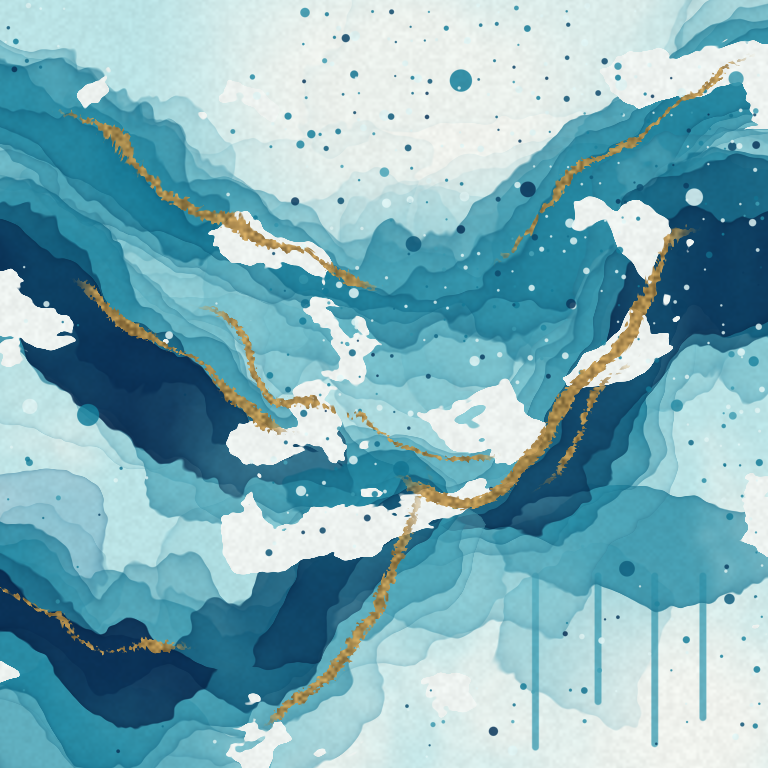
This background is drawn by a WebGL 1 fragment shader. Its source:

```glsl
precision highp float;
uniform vec2 u_resolution;

float hash(vec2 p) {
  return fract(sin(dot(p, vec2(127.1, 311.7))) * 43758.5453);
}

float noise(vec2 p) {
  vec2 i = floor(p), f = fract(p);
  f = f * f * (3.0 - 2.0 * f);
  return mix(mix(hash(i), hash(i + vec2(1, 0)), f.x),
             mix(hash(i + vec2(0, 1)), hash(i + 1.0), f.x), f.y);
}

float fbm(vec2 p) {
  float sum = 0.0, amp = 0.52;
  for (int i = 0; i < 5; i++) {
    sum += amp * noise(p);
    p = mat2(1.6, 1.2, -1.2, 1.6) * p + 7.3;
    amp *= 0.5;
  }
  return sum;
}

// Pale aqua through teal to deep indigo
vec3 ink(float t) {
  vec3 c = mix(vec3(0.70, 0.87, 0.88), vec3(0.38, 0.71, 0.77), smoothstep(0.0, 0.33, t));
  c = mix(c, vec3(0.08, 0.49, 0.60), smoothstep(0.33, 0.66, t));
  return mix(c, vec3(0.03, 0.16, 0.31), smoothstep(0.66, 1.0, t));
}

// Heights of the flowing ridges: 0-2 carry bands, 3-5 are thin branches
float curve(float id, float x) {
  if (id < 0.5) return 0.915 - 0.27 * smoothstep(-0.1, 0.55, x) + 0.27 * smoothstep(0.6, 1.0, x);
  if (id < 1.5) return 0.705 - 0.25 * smoothstep(-0.05, 0.4, x)
    - 0.09 * smoothstep(0.4, 0.62, x) + 0.32 * smoothstep(0.62, 0.92, x);
  if (id < 2.5) return 0.2 - 0.055 * smoothstep(0.0, 0.12, x)
    + 0.03 * smoothstep(0.1, 0.22, x) + 0.2 * smoothstep(0.3, 0.57, x);
  if (id < 3.5) return 0.61 - 0.12 * smoothstep(0.26, 0.38, x) - 0.05 * smoothstep(0.48, 0.56, x);
  if (id < 4.5) return 0.07 + 0.42 * (x - 0.32) + 0.2 * pow(max(x - 0.32, 0.0) / 0.24, 4.0);
  return 0.36 + 0.2 * smoothstep(0.7, 0.84, x);
}

float ridge(float id, vec2 p) {
  float slope = (curve(id, p.x + 0.01) - curve(id, p.x - 0.01)) / 0.02;
  return (p.y - curve(id, p.x)) / sqrt(1.0 + slope * slope);
}

// Translucent paint with uneven pooling and a dried dark rim; d > 0 is inside
vec3 wash(vec3 col, vec2 p, float d, vec3 pigment, float load, float seed) {
  d += 0.16 * (fbm(p * 6.0 + seed) - 0.5);
  float inside = smoothstep(-0.0015, 0.0015, d);
  float pool = smoothstep(0.28, 0.68, fbm(p * 3.5 + seed * 1.7));
  col = mix(col, pigment, inside * load * (0.45 + 0.55 * pool));
  float rim = inside * exp(-max(d, 0.0) * 150.0);
  return col * (1.0 - 0.32 * rim * load * vec3(1.0, 0.6, 0.45));
}

// Grainy metallic line between two ends
float vein(vec2 p, float id, float x0, float x1, float weight) {
  float gate = smoothstep(x0, x0 + 0.05, p.x) * (1.0 - smoothstep(x1 - 0.05, x1, p.x));
  float width = weight * (0.002 + 0.006 * smoothstep(0.3, 0.7, noise(p * 15.0 + id)));
  float edge = abs(ridge(id, p)) - width * gate + 0.008 * (noise(p * 300.0) - 0.5);
  return gate * (1.0 - smoothstep(-0.0012, 0.0012, edge));
}

void main() {
  vec2 p = gl_FragCoord.xy / u_resolution;
  vec2 q = p + 0.13 * (vec2(fbm(p * 4.0), fbm(p * 4.0 + 19.0)) - 0.5);

  // Paper and pale background blooms
  float bare = max(1.0 - smoothstep(0.08, 0.32, length((q - vec2(0.56, 0.86)) * vec2(0.8, 1.0))),
                   1.0 - smoothstep(0.05, 0.28, length(q - vec2(0.9, 0.04))));
  vec3 col = mix(vec3(0.94, 0.95, 0.93), vec3(0.73, 0.89, 0.90),
                 (1.0 - bare) * smoothstep(0.22, 0.62, fbm(q * 3.0 + 5.0)));
  for (int i = 0; i < 14; i++) {
    float s = float(i);
    vec2 center = vec2(hash(vec2(s, 3.1)), hash(vec2(s, 8.7)));
    float d = 0.07 + 0.13 * hash(vec2(s, 5.3)) - length((q - center) * vec2(0.75, 1.1));
    col = wash(col, q, d, ink(0.3 * hash(vec2(s, 1.9))), 0.5 * (1.0 - 0.8 * bare), s * 3.7);
  }

  // Soft blue pools at the left and a teal pool that drips at the right
  col = wash(col, q, 0.11 - length(q - vec2(0.02, 0.27)), vec3(0.30, 0.57, 0.70), 0.75, 61.0);
  col = wash(col, q, 0.12 - length((q - vec2(0.1, 0.04)) * vec2(0.6, 1.0)), ink(0.5), 0.7, 67.0);
  for (int i = 0; i < 4; i++) {
    float s = float(i), x = 0.69 + 0.073 * s + 0.02 * hash(vec2(s, 4.0));
    float low = 0.02 + 0.13 * hash(vec2(s, 9.0));
    float d = length(vec2(p.x - x, p.y - clamp(p.y, low, 0.25))) - 0.0042;
    col = mix(col, ink(0.48), 0.8 * (1.0 - smoothstep(-0.001, 0.0015, d)));
  }
  col = wash(col, q, 0.075 - length((q - vec2(0.86, 0.26)) * vec2(0.5, 1.0)), ink(0.53), 0.85, 73.0);

  // Three flowing bands, layered from wide and pale to narrow and dark
  for (int b = 0; b < 3; b++) {
    float id = float(b), upper = 1.0 - step(0.5, id);
    float middle = step(0.5, id) - step(1.5, id);
    for (int k = 0; k < 5; k++) {
      float t = float(k) / 4.0, seed = 11.0 * id + 5.3 * float(k);
      float side = mix(1.0, mix(0.25, 1.5, smoothstep(0.08, 0.4, abs(p.x - 0.5))), middle);
      float halfWidth = mix(0.115, 0.034, t) * mix(1.0, side, t) * (1.0 - 0.25 * upper);
      halfWidth -= 0.35 * step(1.5, id) * smoothstep(0.55, 0.75, q.x);
      float shift = 0.025 + 0.025 * (1.0 - t) + 0.05 * (hash(vec2(seed, 2.0)) - 0.5);
      float d = halfWidth - abs(ridge(id, q) + shift);
      col = wash(col, q, d, ink(0.3 + t * mix(0.7, 0.42, upper)), 0.6 + 0.28 * t, seed);
    }
  }

  // Slivers of bare paper
  col = mix(col, vec3(0.93, 0.95, 0.94), smoothstep(0.685, 0.69, fbm(q * vec2(6.0, 9.0) + 30.0)));

  // Spattered drops, dark and light
  for (int i = 0; i < 3; i++) {
    float n = 14.0 + 15.0 * float(i);
    vec2 cell = floor(p * n), id = cell + 31.0 * float(i);
    vec2 center = cell + 0.3 + 0.4 * vec2(hash(id + 0.3), hash(id + 0.7));
    float size = (0.06 + 0.15 * pow(hash(id + 5.1), 3.0)) / n;
    float present = step(hash(id + 2.2), 0.42 * smoothstep(0.3, 0.75, noise(cell / n * 5.0 + 3.0)));
    float drop = 1.0 - smoothstep(-0.001, 0.001, length(p - center / n) - size);
    vec3 tint = mix(ink(0.45 + 0.5 * hash(id + 6.4)), vec3(0.87, 0.95, 0.95), step(0.52, hash(id + 8.8)));
    col = mix(col, tint, 0.85 * drop * present);
  }

  // Gold veins
  float gold = max(vein(q, 0.0, 0.05, 0.53, 0.8), vein(q, 0.0, 0.64, 0.97, 0.8));
  gold = max(gold, max(vein(q, 1.0, 0.06, 0.41, 1.1), vein(q, 1.0, 0.52, 0.92, 1.3)));
  gold = max(gold, max(vein(q, 2.0, -0.06, 0.26, 0.8), vein(q, 3.0, 0.25, 0.67, 0.7)));
  gold = max(gold, max(vein(q, 4.0, 0.31, 0.58, 0.8), vein(q, 5.0, 0.7, 0.84, 0.6)));
  vec3 metal = mix(vec3(0.50, 0.38, 0.18), vec3(0.86, 0.68, 0.36), noise(p * 210.0 + 40.0));
  col = mix(col, metal, 0.92 * gold);

  // Paper tooth
  col *= 1.0 + 0.045 * (noise(p * 230.0) - 0.5) + 0.03 * (noise(p * 110.0) - 0.5);
  gl_FragColor = vec4(clamp(col, 0.0, 1.0), 1.0);
}
```
